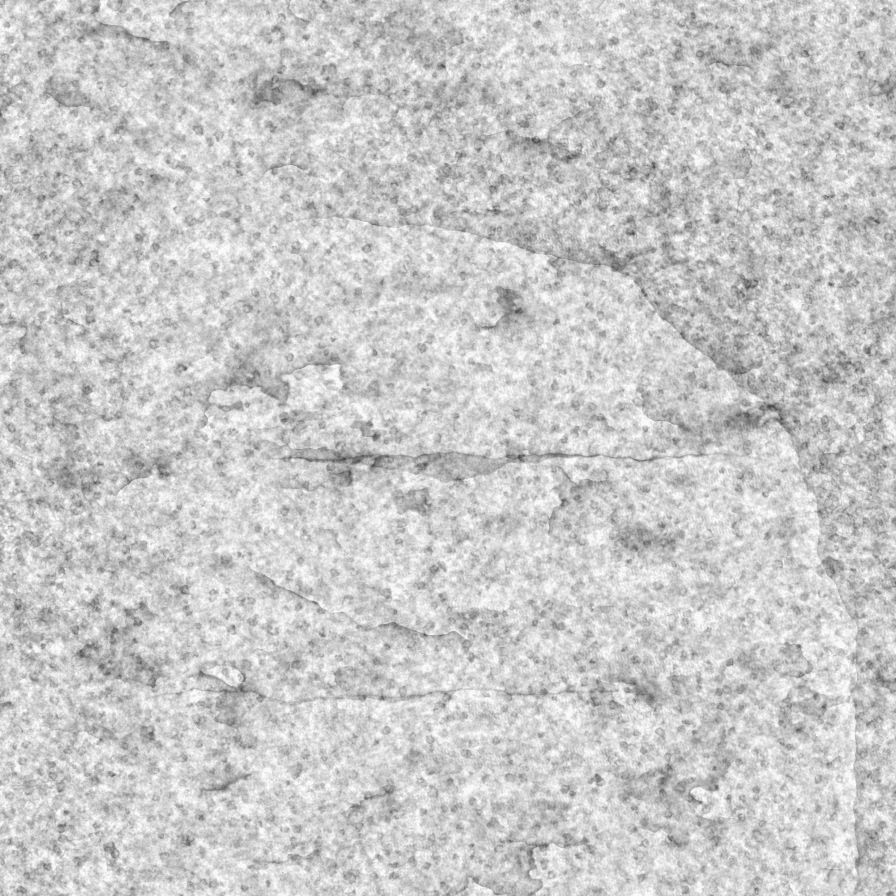
This texture is drawn by a WebGL 2 fragment shader. Its source:

```glsl
#version 300 es
precision highp float;
// Weathered pale grey stone: a flaking slab with fissures, ledges and fine pits.

uniform vec2 u_resolution;
out vec4 fragColor;

const float BASE_TONE = 0.862;
const float GRAIN_SCALE = 150.0;
const float GRAIN_CONTRAST = 0.43;
const float MOTTLE_SCALE = 50.0;
const float MOTTLE_CONTRAST = 0.20;
const float PIT_SCALE = 98.0;
const float PIT_FILL = 0.08;
const float PIT_RIM = 0.10;
const float CURL_SCALE = 105.0;
const float CURL_CONTRAST = 0.13;
const float ROUGH_DARKENING = 0.045;
const vec2 SLAB_CENTRE = vec2(0.25, 0.20);
const vec2 SLAB_RADII = vec2(0.70, 0.56);
const float SLAB_POWER = 2.5;
const float EDGE_SHADOW = 0.30;
const float LEDGE_SHADOW = 0.28;

float hash(vec2 p) {
    return fract(sin(dot(p, vec2(127.1, 311.7))) * 43758.5453);
}

float noise(vec2 p) {
    vec2 i = floor(p), f = fract(p);
    f = f * f * (3.0 - 2.0 * f);
    return mix(mix(hash(i), hash(i + vec2(1, 0)), f.x),
               mix(hash(i + vec2(0, 1)), hash(i + vec2(1, 1)), f.x), f.y);
}

float fbm(vec2 p, int octaves, float gain) {
    float sum = 0.0, total = 0.0, weight = 1.0;
    for (int i = 0; i < octaves; i++) {
        sum += weight * noise(p);
        total += weight;
        weight *= gain;
        p = mat2(1.6, 1.2, -1.2, 1.6) * p + 7.3;
    }
    return sum / total;
}

// Small round pits with a soft broken rim, scattered on a jittered grid.
float pits(vec2 p, float density) {
    vec2 q = p * PIT_SCALE;
    q += 0.35 * (vec2(noise(q * 3.1), noise(q * 3.1 + 31.0)) - 0.5);
    vec2 cell = floor(q);
    float dark = 0.0;
    for (int y = -1; y <= 1; y++) {
        for (int x = -1; x <= 1; x++) {
            vec2 id = cell + vec2(x, y);
            vec2 centre = id + vec2(hash(id), hash(id + 17.0));
            float radius = mix(0.14, 0.44, hash(id + 41.0));
            float dist = length(q - centre);
            float rim = (dist - radius) / 0.17;
            float pit = PIT_FILL * (1.0 - smoothstep(radius - 0.15, radius + 0.2, dist))
                      + PIT_RIM * exp(-rim * rim);
            float depth = mix(0.4, 1.2, hash(id + 97.0));
            dark = max(dark, depth * pit * step(hash(id + 73.0), density));
        }
    }
    return dark * (0.35 + 1.3 * noise(p * 230.0));
}

// Thin winding creases between the crusted grains.
float curls(vec2 p) {
    float level = abs(fbm(p * CURL_SCALE + 61.0, 2, 0.5) - 0.5);
    return 1.0 - smoothstep(0.0, 0.11, level);
}

// Signed distance to the slab outline, positive outside.
float slabDistance(vec2 p) {
    vec2 q = max((p - SLAB_CENTRE) / SLAB_RADII, 0.0);
    float r = pow(pow(q.x, SLAB_POWER) + pow(q.y, SLAB_POWER) + 1e-5, 1.0 / SLAB_POWER);
    return (r - 1.0) * 0.6 + 0.06 * (fbm(p * 9.0 + 3.0, 5, 0.55) - 0.5);
}

// Horizontal fissure: sharp upper lip, grey hollow, light lower lip.
float fissure(vec2 p, float height, vec2 span, float width) {
    float wander = fbm(vec2(p.x * 9.0, height * 50.0), 5, 0.6) - 0.5;
    float d = height + 0.035 * wander - p.y;
    float taper = smoothstep(span.x, span.x + 0.12, p.x) * (1.0 - smoothstep(span.y - 0.15, span.y, p.x));
    float offset = (p.x - mix(span.x, span.y, 0.38)) / 0.09;
    float w = width * exp(-offset * offset) * (0.45 + 0.9 * noise(p * vec2(28.0, 9.0)));
    w += 0.009 * taper * (fbm(p * 50.0, 3, 0.6) - 0.5);
    float hollow = smoothstep(-0.001, 0.001, d) * (1.0 - smoothstep(w - 0.0015, w + 0.0015, d));
    float lip = exp(-abs(d) / 0.0017) * (0.2 + 0.8 * noise(p * vec2(24.0, 5.0)));
    float lower = exp(-abs(d - w) / 0.0013) * noise(p * vec2(32.0, 8.0) + 9.0);
    float glow = smoothstep(w, w + 0.002, d) * exp(-max(d - w, 0.0) / 0.009);
    return taper * (0.15 * hollow + 0.28 * lip + 0.14 * lower - 0.05 * glow);
}

// Broken arcs of shadow where thin flakes have come away.
float ledges(vec2 p, vec2 scale, float seed) {
    float d = (fbm(p * scale + seed, 5, 0.5) - 0.5) / (0.75 * scale.y);
    float present = smoothstep(0.62, 0.80, noise(p * scale * 1.4 + seed * 3.0));
    float shadow = smoothstep(-0.001, 0.001, d) * exp(-max(d, 0.0) / 0.005);
    float rim = (1.0 - smoothstep(-0.002, 0.0, d)) * exp(min(d, 0.0) / 0.006);
    return present * (LEDGE_SHADOW * shadow - 0.04 * rim);
}

void main() {
    vec2 p = gl_FragCoord.xy / min(u_resolution.x, u_resolution.y);

    // Broad zones: smooth slab, rough surroundings.
    float edge = slabDistance(p);
    float patches = fbm(p * 5.0 + 11.0, 4, 0.55) - 0.5;
    float outside = smoothstep(-0.004, 0.012, edge);
    float beyond = outside * smoothstep(0.28, 0.48, p.x) * (1.0 - 0.6 * smoothstep(0.80, 0.93, p.y));
    float leftBand = 1.0 - smoothstep(0.08, 0.20, p.x + 0.25 * patches);
    leftBand *= 1.0 - 0.6 * smoothstep(0.70, 0.88, p.y);
    float rough = clamp(0.15 + 0.7 * beyond + 0.55 * leftBand + 0.7 * patches, 0.0, 1.0);

    // Grain, mottling, pits and creases.
    float tone = BASE_TONE - ROUGH_DARKENING * rough;
    tone += GRAIN_CONTRAST * (1.0 + 0.25 * rough) * (fbm(p * GRAIN_SCALE, 3, 0.85) - 0.5);
    tone += MOTTLE_CONTRAST * (fbm(p * MOTTLE_SCALE + 5.0, 3, 0.7) - 0.5);
    tone -= pits(p, 0.36 + 0.12 * rough + 0.4 * patches);
    tone -= CURL_CONTRAST * curls(p) * (0.15 + 0.65 * rough) * smoothstep(0.3, 0.7, noise(p * 31.0));

    // Streaks and stains, drawn out sideways.
    tone += 0.14 * rough * (fbm(p * vec2(10.0, 45.0), 4, 0.7) - 0.5);
    tone -= 0.08 * smoothstep(0.59, 0.70, fbm(p * vec2(12.0, 19.0) + 23.0, 5, 0.6));

    // Slab rim and the shadow it casts.
    float rimFade = smoothstep(0.30, 0.42, p.x) * (0.45 + 0.55 * noise(p * 13.0));
    tone -= EDGE_SHADOW * rimFade * smoothstep(-0.001, 0.001, edge) * exp(-max(edge, 0.0) / 0.006);
    tone += 0.07 * rimFade * (1.0 - outside) * exp(min(edge, 0.0) / 0.02);

    // Fissures and flakes.
    tone -= fissure(p, 0.49, vec2(0.24, 0.90), 0.026);
    tone -= 0.6 * fissure(p, 0.225, vec2(0.12, 0.78), 0.005);
    tone -= ledges(p, vec2(9.0, 12.0), 4.0) + 0.75 * ledges(p, vec2(17.0, 23.0), 19.0);

    fragColor = vec4(vec3(clamp(tone, 0.25, 0.975)), 1.0);
}
```
